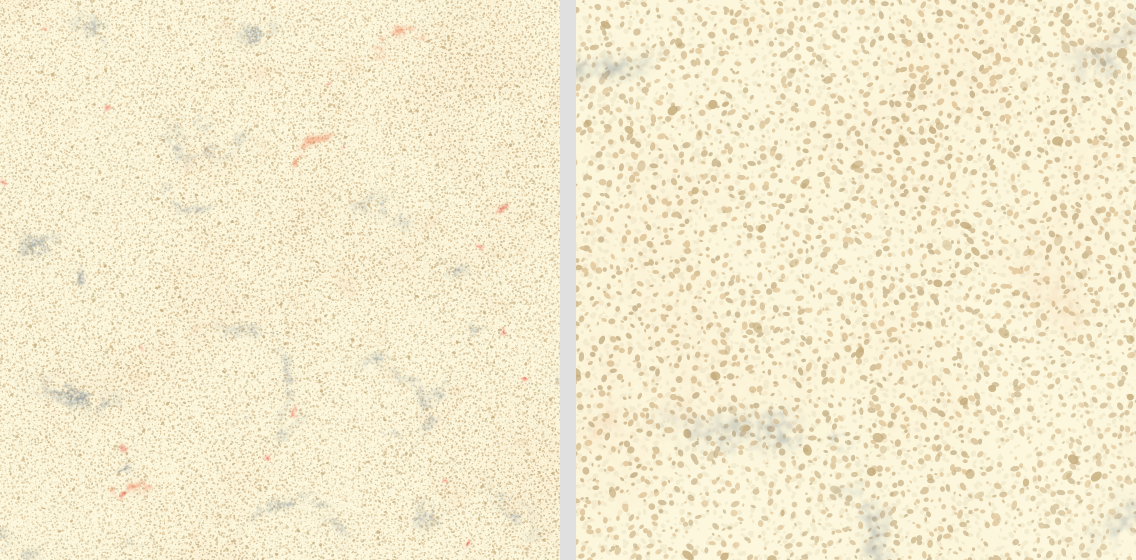
Left: the whole. Right: its middle third, enlarged.
Give the GLSL for this texture, as a WebGL 2 fragment shader.

```glsl
#version 300 es
precision highp float;
// Cream composite stone: fine tan grains packed in a pale ground, with faint
// peach blushes, rare red specks and broken blue-grey stains and wisps.
// Grains and stains are scattered per cell; layered sines bend and break them.
uniform vec2 u_resolution;
out vec4 fragColor;

vec3 hash(vec2 p) {
    vec3 q = fract(p.xyx * vec3(0.1031, 0.1030, 0.0973));
    q += dot(q, q.yxz + 33.33);
    return fract((q.xxy + q.yzz) * q.zyx);
}

mat2 rotation(float a) {
    return mat2(cos(a), sin(a), -sin(a), cos(a));
}

// Layered sines, about -1 to 1
float clouds(vec2 p) {
    float sum = 0.0, amp = 0.5;
    for (int i = 0; i < 5; i++) {
        p = rotation(1.1) * p * 1.8 + 1.7;
        sum += amp * sin(p.x + 1.6 * sin(p.y)) * cos(0.7 * p.y + sin(1.3 * p.x));
        amp *= 0.68;
    }
    return sum;
}

// Small turned ellipses, one per cell: x is coverage, y a random tone
vec2 grains(vec2 p, float chance, float small, float large, float pixel) {
    vec2 result = vec2(0.0);
    for (int y = -1; y <= 1; y++)
    for (int x = -1; x <= 1; x++) {
        vec2 cell = floor(p) + vec2(x, y);
        vec3 place = hash(cell), form = hash(cell + 71.0);
        if (place.z > chance) continue;
        vec2 d = rotation(form.x * 6.283) * (p - cell - place.xy);
        float stretch = 1.0 + 0.35 * form.y;
        float radius = mix(small, large, form.z);
        float dist = length(d * vec2(1.0 / stretch, stretch));
        float cover = clamp(0.5 + (radius - dist) / pixel, 0.0, 1.0);
        if (cover > result.x) result = vec2(cover, fract(form.z * 7.0 + form.x));
    }
    return result;
}

// Soft, mostly flat-lying spots in some of the cells
float blots(vec2 p, float chance, float size, float flatness, float seed) {
    float sum = 0.0;
    for (int y = -1; y <= 1; y++)
    for (int x = -1; x <= 1; x++) {
        vec2 cell = floor(p) + vec2(x, y);
        vec3 place = hash(cell + seed), form = hash(cell + seed + 57.0);
        vec2 d = rotation((form.z - 0.5) * 2.0) * (p - cell - place.xy);
        d *= vec2(1.0 / flatness, flatness) / (size * mix(0.5, 1.2, form.x));
        sum += step(place.z, chance) * mix(0.4, 1.0, form.y) * exp(-dot(d, d));
    }
    return sum;
}

// Thin parts of circles that fade out along their length
float wisps(vec2 p, float chance, float seed) {
    float sum = 0.0;
    for (int y = -1; y <= 1; y++)
    for (int x = -1; x <= 1; x++) {
        vec2 cell = floor(p) + vec2(x, y);
        vec3 place = hash(cell + seed), form = hash(cell + seed + 31.0);
        vec2 d = rotation(form.x * 6.283) * (p - cell - place.xy);
        float off = (length(d) - mix(0.15, 0.45, form.y)) / 0.04;
        float along = smoothstep(0.1, 0.9, d.x / (length(d) + 0.001));
        sum += step(place.z, chance) * along * exp(-off * off);
    }
    return sum;
}

// Distance to the nearest crystal centre
float crystals(vec2 p) {
    float nearest = 2.0;
    for (int y = -1; y <= 1; y++)
    for (int x = -1; x <= 1; x++) {
        vec2 cell = floor(p) + vec2(x, y);
        nearest = min(nearest, length(p - cell - hash(cell + 19.0).xy));
    }
    return nearest;
}

void main() {
    vec2 p = gl_FragCoord.xy / u_resolution.y;
    float pixel = 1.0 / u_resolution.y;
    vec2 bent = p + 0.014 * vec2(clouds(p * 16.0), clouds(p * 16.0 + 40.0));
    float broad = clouds(p * 4.0 + 3.0);
    float matrix = smoothstep(0.05, 0.75, crystals(p * 150.0));

    // Pale ground with soft peach areas
    vec3 color = vec3(0.99, 0.97, 0.865);
    float blush = 0.16 * smoothstep(-0.1, 0.8, broad)
                + 0.35 * blots(bent * 11.0 + 5.0, 0.3, 0.16, 1.2, 211.0);
    color = mix(color, vec3(0.96, 0.80, 0.66), blush * (0.4 + 0.6 * matrix));

    // Faint, fine and coarse grains
    vec2 faint = grains(p * 215.0 + 9.0, 0.8, 0.15, 0.38, 215.0 * pixel);
    color = mix(color, vec3(0.92, 0.87, 0.75), 0.45 * faint.x);
    vec2 fine = grains(p * 168.0, 0.88, 0.12, 0.36, 168.0 * pixel);
    vec3 tan_ = mix(vec3(0.72, 0.63, 0.46), vec3(0.87, 0.74, 0.55), fine.y);
    color = mix(color, tan_, fine.x * (0.62 + 0.15 * broad));
    vec2 coarse = grains(p * 64.0 + 3.0, 0.2, 0.09, 0.2, 64.0 * pixel);
    color = mix(color, vec3(0.77, 0.67, 0.48), coarse.x * mix(0.4, 0.85, coarse.y));

    // Blue-grey stains, darkest between the crystals
    float broken = smoothstep(-0.4, 0.4, clouds(p * 34.0 + 8.0));
    float stain = 0.85 * blots(bent * 8.0, 0.32, 0.16, 1.25, 11.0)
                + 0.9 * blots(bent * 3.0 + 1.0, 0.3, 0.1, 1.8, 83.0)
                + 0.45 * wisps(bent * 4.0, 0.28, 131.0);
    stain = min(stain * broken, 1.0) * (0.3 + 0.7 * matrix);
    color = mix(color, vec3(0.46, 0.51, 0.56), 0.85 * stain);

    // Orange wisps and small red specks
    float rust = 0.5 * wisps(bent * 5.0 + 2.0, 0.07, 171.0) * broken;
    color = mix(color, vec3(0.94, 0.52, 0.36), min(rust, 0.7));
    float speck = blots(bent * 15.0, 0.09, 0.08, 1.1, 301.0);
    color = mix(color, vec3(0.93, 0.36, 0.29), min(speck * 0.8, 1.0));

    fragColor = vec4(clamp(color, 0.0, 1.0), 1.0);
}
```
